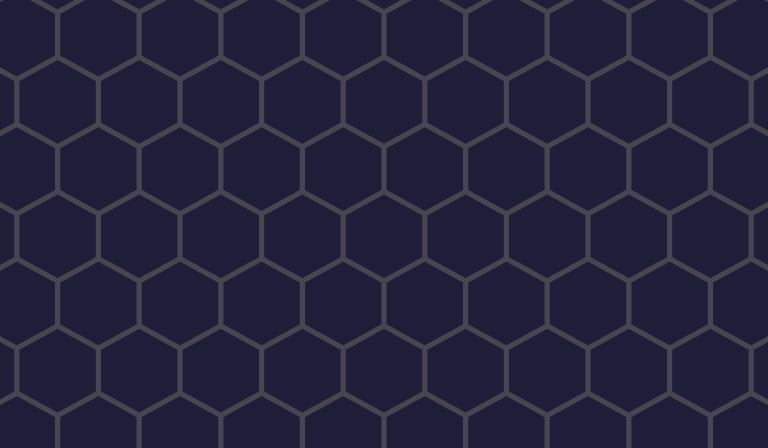
This pattern is drawn by a WebGL 2 fragment shader. Its source:

```glsl
#version 300 es
precision highp float;
// Honeycomb of slightly flattened hexagons: thin grey lines on dark navy.

uniform vec2 u_resolution;
out vec4 fragColor;

// Lengths are fractions of the canvas width.
const float CELL_WIDTH = 0.10625;
const float ROW_PITCH = 0.0875;
const float LINE_WIDTH = 0.0068;
const vec2 GRID_CENTER = vec2(0.0, -0.0160); // offset from the canvas centre
const vec3 NAVY = vec3(0.120, 0.117, 0.218);
const vec3 LINE_GREY = vec3(0.275, 0.270, 0.318);

// Offset from the nearest point of a rectangular lattice.
vec2 latticeOffset(vec2 p, vec2 period) {
    return p - period * floor(p / period + 0.5);
}

// Offset from the centre of the hexagon that contains p.
vec2 hexOffset(vec2 p) {
    vec2 period = vec2(CELL_WIDTH, 2.0 * ROW_PITCH);
    vec2 even = latticeOffset(p, period);
    vec2 odd = latticeOffset(p - 0.5 * period, period);

    // Undo the flattening so the nearest centre is that of a regular hexagon.
    vec2 toRegular = vec2(1.0, 0.5 * sqrt(3.0) * CELL_WIDTH / ROW_PITCH);
    vec2 evenRegular = even * toRegular;
    vec2 oddRegular = odd * toRegular;
    return dot(evenRegular, evenRegular) < dot(oddRegular, oddRegular) ? even : odd;
}

// Distance from a point inside a hexagon to its nearest side.
float sideDistance(vec2 offset) {
    vec2 q = abs(offset);
    vec2 slantNormal = normalize(vec2(ROW_PITCH / 3.0, 0.5 * CELL_WIDTH));
    vec2 slantMiddle = vec2(0.25 * CELL_WIDTH, 0.5 * ROW_PITCH);
    float upright = 0.5 * CELL_WIDTH - q.x;
    float slant = dot(slantMiddle - q, slantNormal);
    return min(upright, slant);
}

void main() {
    vec2 p = (gl_FragCoord.xy - 0.5 * u_resolution) / u_resolution.x - GRID_CENTER;
    float pixel = 1.0 / u_resolution.x;

    // Each cell draws its half of the shared line.
    float edge = sideDistance(hexOffset(p)) - 0.5 * LINE_WIDTH;
    float line = clamp(0.5 - edge / pixel, 0.0, 1.0);
    fragColor = vec4(mix(NAVY, LINE_GREY, line), 1.0);
}
```
